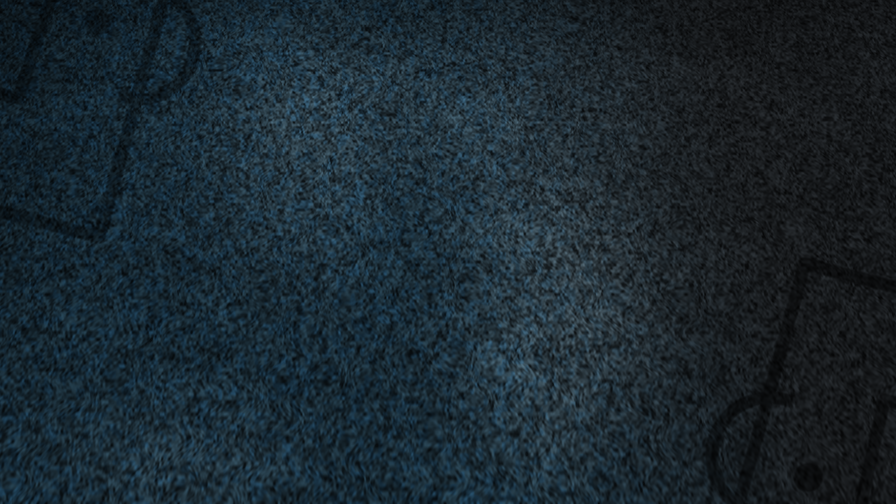
This texture is drawn by a WebGL 2 fragment shader. Its source:

```glsl
#version 300 es
precision highp float;
// Night turf under soft blue-grey light, with faint dark pitch markings in two corners.

#define BLADE_DENSITY 190.0
#define BLADE_CONTRAST 0.95
#define LINE_HALF_WIDTH 0.0125
#define LINE_SOFTNESS 0.003
#define LEFT_LINE_STRENGTH 0.36
#define RIGHT_LINE_STRENGTH 0.46
#define TURF_BLUE vec3(0.086, 0.152, 0.190)
#define TURF_CHARCOAL vec3(0.088, 0.098, 0.107)
#define GLOW_GREY vec3(0.112, 0.112, 0.110)
#define SPECKLE_BLUE vec3(0.74, 1.04, 1.20)

uniform vec2 u_resolution;
out vec4 fragColor;

float hash(vec2 cell) {
    vec3 q = fract(vec3(cell.xyx) * 0.1031);
    q += dot(q, q.yzx + 33.33);
    return fract((q.x + q.y) * q.z);
}

float noise(vec2 p) {
    vec2 i = floor(p), f = fract(p);
    f = f * f * (3.0 - 2.0 * f);
    return mix(mix(hash(i), hash(i + vec2(1, 0)), f.x),
               mix(hash(i + vec2(0, 1)), hash(i + vec2(1, 1)), f.x), f.y);
}

float fbm(vec2 p) {
    float sum = 0.0, amp = 0.5;
    for (int i = 0; i < 4; i++) {
        sum += amp * noise(p);
        p = p * 2.03 + 17.1;
        amp *= 0.5;
    }
    return sum;
}

// Elliptical soft light
float glow(vec2 p, vec2 center, vec2 radius) {
    vec2 d = (p - center) / radius;
    return exp(-dot(d, d));
}

float segment(vec2 p, vec2 a, vec2 b) {
    vec2 ab = b - a;
    return length(p - a - ab * clamp(dot(p - a, ab) / dot(ab, ab), 0.0, 1.0));
}

// Part of a ring on the side that "side" points to
float arc(vec2 p, vec2 center, float radius, vec2 side) {
    float ring = abs(length(p - center) - radius);
    return max(ring, -dot(p - center, side));
}

float stroke(float d) {
    return 1.0 - smoothstep(-LINE_SOFTNESS, LINE_SOFTNESS, d - LINE_HALF_WIDTH);
}

float leftMarkings(vec2 p) {
    float d = segment(p, vec2(0.104, 1.01), vec2(0.035, 0.805));
    d = min(d, segment(p, vec2(0.035, 0.805), vec2(-0.02, 0.820)));
    d = min(d, segment(p, vec2(0.327, 1.01), vec2(0.197, 0.530)));
    d = min(d, segment(p, vec2(0.197, 0.530), vec2(-0.02, 0.585)));
    d = min(d, arc(p, vec2(0.275, 0.915), 0.112, vec2(0.97, -0.25)));
    d = min(d, length(p - vec2(0.194, 0.956)) - 0.014);
    return stroke(d);
}

float rightMarkings(vec2 p) {
    float d = segment(p, vec2(1.597, 0.477), vec2(1.80, 0.424));
    d = min(d, segment(p, vec2(1.597, 0.477), vec2(1.463, -0.01)));
    d = min(d, arc(p, vec2(1.528, 0.095), 0.116, vec2(-0.96, 0.27)));
    d = min(d, segment(p, vec2(1.755, 0.207), vec2(1.706, -0.01)));
    d = min(d, segment(p, vec2(1.755, 0.207), vec2(1.80, 0.194)));
    d = min(d, length(p - vec2(1.604, 0.053)) - 0.016);
    return stroke(d);
}

// Leaning blades, finer and shorter towards the far edge
float blades(vec2 p) {
    vec2 g = vec2((p.x - 0.89) * (1.0 + 0.35 * p.y), 0.5 * p.y + 0.35 * p.y * p.y);
    g *= BLADE_DENSITY;
    float bend = (noise(p * 24.0) - 0.5) * 3.0;
    float a = noise(vec2(g.x + 0.45 * g.y + bend, g.y));
    float b = noise(vec2(g.x - 0.35 * g.y + bend, g.y * 1.1) + 41.0);
    float tufts = noise(g * vec2(0.4, 0.5) + 9.0);
    return 0.45 * a + 0.4 * b + 0.15 * tufts - 0.5;
}

void main() {
    vec2 p = gl_FragCoord.xy / u_resolution.y;
    p.x *= 1.7778 * u_resolution.y / u_resolution.x;

    // Broad colour and light
    float shade = smoothstep(0.90, 1.60, p.x + 0.25 * p.y - 0.10);
    vec3 color = mix(TURF_BLUE, TURF_CHARCOAL, shade);
    float light = 0.62 * glow(p, vec2(0.62, 0.72), vec2(0.22, 0.26));
    light += 0.85 * glow(p, vec2(1.11, 0.44), vec2(0.23, 0.27));
    light += 0.40 * glow(p, vec2(0.98, 0.80), vec2(0.28, 0.20));
    light += 0.35 * glow(p, vec2(1.08, 0.16), vec2(0.16, 0.16));
    light += 0.32 * glow(p, vec2(0.36, 0.08), vec2(0.25, 0.13));
    light -= 0.22 * glow(p, vec2(0.80, 0.54), vec2(0.11, 0.17));
    color += GLOW_GREY * light * (0.75 + 0.5 * fbm(p * 5.0));
    color *= mix(0.66, 1.0, smoothstep(-0.05, 0.38, p.x + 0.3 * (1.0 - p.y)));
    color *= 1.0 - 0.15 * smoothstep(0.85, 1.0, p.y);
    color *= 0.87 + 0.30 * fbm(p * vec2(9.0, 13.0) + 5.0);

    // Grass grain and blue speckles
    float grain = blades(p);
    float blueness = smoothstep(0.40, 0.80, noise(p * vec2(110.0, 85.0))) * (1.0 - shade);
    color *= mix(vec3(1.0), SPECKLE_BLUE, 0.6 * blueness);
    color *= max(0.3, 1.0 + 2.0 * BLADE_CONTRAST * grain);

    // Worn markings
    float wear = 0.8 + 0.4 * fbm(p * 18.0);
    color *= 1.0 - LEFT_LINE_STRENGTH * wear * leftMarkings(p);
    color *= 1.0 - RIGHT_LINE_STRENGTH * wear * rightMarkings(p);
    fragColor = vec4(color, 1.0);
}
```
